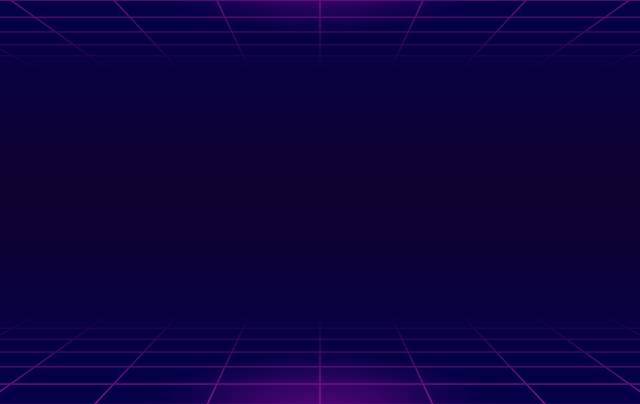
Give the GLSL for this background, as a WebGL 1 fragment shader.

```glsl
precision highp float;

uniform vec2 u_resolution;

// Lengths are fractions of the canvas height.
const float MIRROR_Y = 0.5247;       // axis between floor and ceiling
const float HORIZON_OFFSET = 0.0679; // each horizon lies beyond the axis
const float COLUMN_SLOPE = 0.47;     // column spacing per unit of distance
const float ROW_STEP = 0.157;        // row spacing in inverse distance
const float ROW_PHASE = 1.841;
const float LINE_HALF_WIDTH = 0.0016;
const float FADE_START = 0.37;
const float NEAR_DISTANCE = 0.593;
const vec2 GLOW_RADIUS = vec2(0.46, 0.145);

const vec3 CENTER_COLOR = vec3(0.057, 0.006, 0.19);
const vec3 EDGE_COLOR = vec3(0.015, 0.0, 0.28);
const vec3 GLOW_COLOR = vec3(0.27, 0.02, 0.44);
const vec3 LINE_COLOR = vec3(0.60, 0.09, 0.59);

// Distance to the nearest whole number.
float gridDistance(float cell) {
  return abs(fract(cell + 0.5) - 0.5);
}

// Antialiased coverage of a thin line.
float lineMask(float dist, float pixel) {
  return clamp((LINE_HALF_WIDTH - dist) / pixel + 0.5, 0.0, 1.0);
}

// Perspective grid: rows are even in depth, columns meet at the horizon.
float perspectiveGrid(float x, float d, float pixel) {
  float row = gridDistance((1.0 / d - ROW_PHASE) / ROW_STEP) * ROW_STEP * d * d;
  float slope = x / d;
  float column = gridDistance(slope / COLUMN_SLOPE) * COLUMN_SLOPE * d;
  column /= sqrt(1.0 + slope * slope);
  return max(lineMask(row, pixel), lineMask(column, pixel));
}

void main() {
  float pixel = 1.0 / u_resolution.y;
  float x = (gl_FragCoord.x - 0.5 * u_resolution.x) * pixel;
  float fromAxis = abs(gl_FragCoord.y * pixel - MIRROR_Y);
  float d = fromAxis + HORIZON_OFFSET;

  // Vertical gradient, darkest and warmest along the axis
  vec3 color = mix(CENTER_COLOR, EDGE_COLOR, smoothstep(0.0, 0.5, fromAxis));

  // Elliptical glow at the near edge
  float glow = 1.0 - length(vec2(x, d - NEAR_DISTANCE) / GLOW_RADIUS);
  color = mix(color, GLOW_COLOR, smoothstep(0.0, 1.0, glow));

  // Grid fading out toward the horizon
  float fade = clamp((d - FADE_START) / (NEAR_DISTANCE - FADE_START), 0.0, 1.0);
  color = mix(color, LINE_COLOR, fade * perspectiveGrid(x, d, pixel));

  gl_FragColor = vec4(color, 1.0);
}
```
